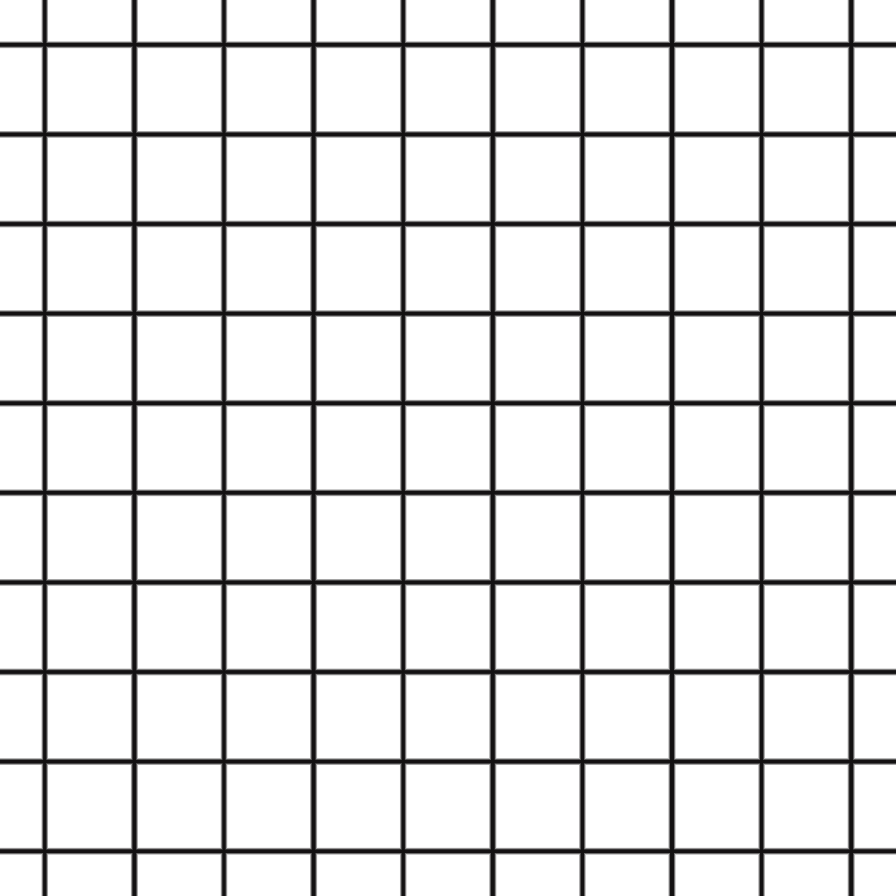
This pattern is drawn by a WebGL 1 fragment shader. Its source:

```glsl
precision highp float;
// Square grid of thin near-black lines on white, ten cells each way.

uniform vec2 u_resolution;

const float CELLS = 10.0;
const float LINE_WIDTH = 0.058;      // in cells
const float WIDTH_VARIATION = 0.003; // alternate upright lines differ slightly
const float EDGE_SOFTNESS = 0.028;   // in cells
const vec3 PAPER = vec3(1.0);
const vec3 INK = vec3(0.075, 0.067, 0.071);

// Coverage of a soft line through the middle of each unit cell.
float lineCoverage(float position, float width, float softness) {
  float distanceToLine = abs(fract(position) - 0.5);
  float edge = (distanceToLine - 0.5 * width) / softness;
  return clamp(0.5 - edge, 0.0, 1.0);
}

// Odd lines are a little wider than even ones.
float alternatingWidth(float position, float width, float variation) {
  float parity = mod(floor(position), 2.0);
  return width + variation * (2.0 * parity - 1.0);
}

void main() {
  vec2 cell = gl_FragCoord.xy / u_resolution * CELLS;
  vec2 softness = max(vec2(EDGE_SOFTNESS), CELLS / u_resolution);

  // Upright and level lines
  float uprightWidth = alternatingWidth(cell.x, LINE_WIDTH, WIDTH_VARIATION);
  float upright = lineCoverage(cell.x, uprightWidth, softness.x);
  float level = lineCoverage(cell.y, LINE_WIDTH, softness.y);

  // Joined without darkening the crossings
  float ink = max(upright, level);
  gl_FragColor = vec4(mix(PAPER, INK, ink), 1.0);
}
```
